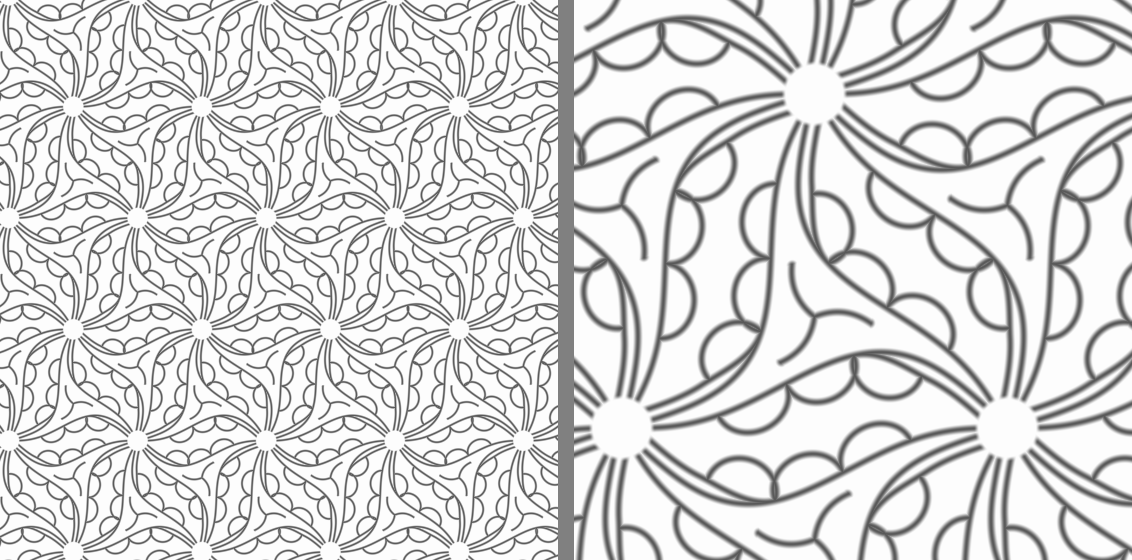
Left: the whole. Right: its middle third, enlarged.
Give the GLSL for this pattern, as a WebGL 1 fragment shader.

```glsl
precision highp float;
// Line pattern of swirling three-armed shapes with scalloped rims, joined at white hubs.

uniform vec2 u_resolution;

const vec3 PAPER = vec3(0.992);
const vec3 INK = vec3(0.345);
const float SPACING = 0.2296;             // hub to hub, in canvas heights
const vec2 HUB_ORIGIN = vec2(0.4753, 0.6107);
const float HUB_RADIUS = 0.08;            // lengths from here on are in hub spacings
const float LINE_HALF = 0.0071;
const float LINE_SOFT = 0.0073;
const float SWELL = 1.05;                 // height of the curved rim
const float RIB_GAP = 0.04;               // gap between the rim and its second line
const float RIB_START = 0.6;
const float SCALLOP_START = 0.25;
const float SCALLOP_STEP = 0.176;
const float SCALLOP_DEPTH = 0.083;
const float TRIPOD_LENGTH = 0.147;
const float TRIPOD_ANGLE = 1.98;
const float TRIPOD_BOW = 0.02;
const float FAR = 1.0;
const float ROOT3 = 1.7320508;

// Height of the rim above the straight line between two hubs.
float rimHeight(float t) {
  return SWELL * t * (1.0 - t) * smoothstep(0.03, 0.88, t);
}

// Height of the outer line, which leaves the rim and runs beside it.
float ribHeight(float t) {
  return rimHeight(t) - RIB_GAP * smoothstep(RIB_START, 0.8, t);
}

float ellipseLine(vec2 p, vec2 radii) {
  float k = length(p / radii);
  return abs(k - 1.0) * k / max(length(p / (radii * radii)), 0.001);
}

// Distance to the half ellipses hanging below the rim.
float scallops(vec2 p) {
  float d = FAR;
  for (int i = 0; i < 3; i++) {
    float t = SCALLOP_START + SCALLOP_STEP * float(i);
    vec2 a = vec2(t, ribHeight(t));
    vec2 b = vec2(t + SCALLOP_STEP, ribHeight(t + SCALLOP_STEP));
    vec2 along = normalize(b - a);
    vec2 q = p - 0.5 * (a + b);
    q = vec2(dot(q, along), dot(q, vec2(-along.y, along.x)));
    d = min(d, ellipseLine(q, vec2(0.5 * length(b - a), SCALLOP_DEPTH)));
  }
  return max(d, p.y - ribHeight(p.x));
}

// Distance to one side of a shape; p.x runs from hub to hub.
float sideLines(vec2 p) {
  if (p.x < 0.0 || p.x > 1.0) return FAR;
  float e = 0.005;
  float rimSlope = (rimHeight(p.x + e) - rimHeight(p.x - e)) / (2.0 * e);
  float ribSlope = (ribHeight(p.x + e) - ribHeight(p.x - e)) / (2.0 * e);
  float rim = abs(p.y - rimHeight(p.x)) / sqrt(1.0 + rimSlope * rimSlope);
  float rib = abs(p.y - ribHeight(p.x)) / sqrt(1.0 + ribSlope * ribSlope);
  rib = max(rib, RIB_START - p.x);
  return min(min(rim, rib), scallops(p));
}

// Distance to one bowed arm that starts at the triangle centre.
float tripodArm(vec2 p) {
  vec2 dir = vec2(cos(TRIPOD_ANGLE), sin(TRIPOD_ANGLE));
  float u = dot(p, dir) / TRIPOD_LENGTH;
  float v = dot(p, vec2(-dir.y, dir.x));
  float w = clamp(u, 0.0, 1.0);
  float slope = 4.0 * TRIPOD_BOW * (1.0 - 2.0 * w) / TRIPOD_LENGTH;
  float across = (v - 4.0 * TRIPOD_BOW * w * (1.0 - w)) / sqrt(1.0 + slope * slope);
  return length(vec2((u - w) * TRIPOD_LENGTH, across));
}

void main() {
  vec2 p = (gl_FragCoord.xy / u_resolution.y - HUB_ORIGIN) / SPACING;
  float pixel = 1.0 / (u_resolution.y * SPACING);

  // Fold the triangular lattice into one triangle; the other kind is a half turn.
  vec2 cell = fract(vec2(p.x - p.y / ROOT3, 2.0 * p.y / ROOT3));
  if (cell.x + cell.y > 1.0) cell = 1.0 - cell;
  vec2 centre = vec2(0.5, 0.5 / ROOT3);
  vec2 q = vec2(cell.x + 0.5 * cell.y, 0.5 * ROOT3 * cell.y) - centre;

  // Three turns cover the sides, the neighbours across them, arms and hubs.
  mat2 turn = mat2(-0.5, 0.5 * ROOT3, -0.5 * ROOT3, -0.5);
  float lines = FAR;
  float hub = FAR;
  for (int i = 0; i < 3; i++) {
    vec2 side = q + centre;
    lines = min(lines, sideLines(side));
    lines = min(lines, sideLines(vec2(1.0 - side.x, -side.y)));
    lines = min(lines, tripodArm(q));
    hub = min(hub, length(side));
    q = turn * q;
  }

  float soft = max(LINE_SOFT, 0.7 * pixel);
  float ink = 1.0 - smoothstep(LINE_HALF - soft, LINE_HALF + soft, lines);
  ink *= smoothstep(HUB_RADIUS - soft, HUB_RADIUS + soft, hub);
  gl_FragColor = vec4(mix(PAPER, INK, ink), 1.0);
}
```
